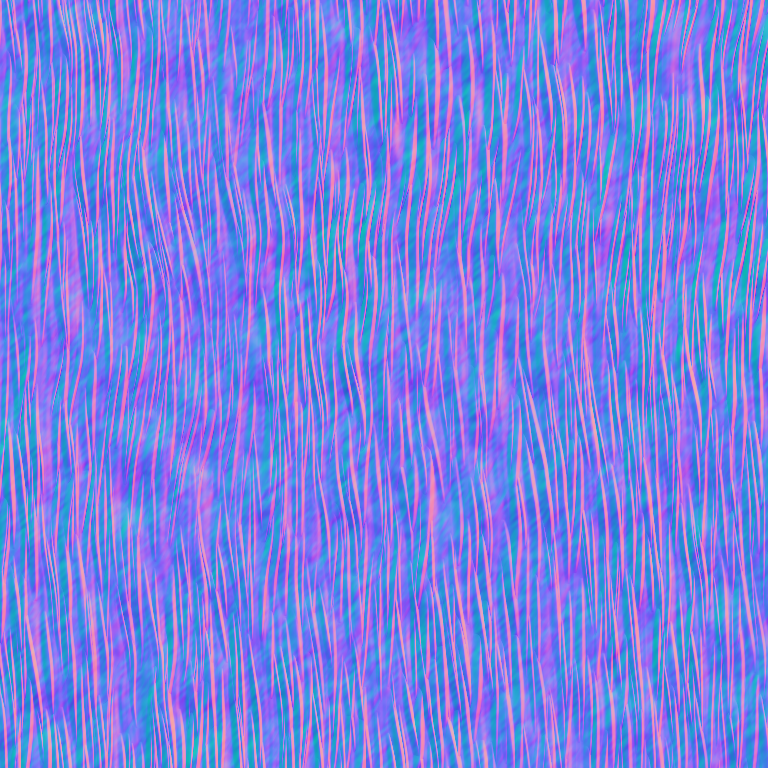
Write a WebGL 2 fragment shader that draws this texture map.

```glsl
#version 300 es
precision highp float;

// Tangent-space normal map of a fibrous, bark-like surface.
// Overlapping tapered strands, stretched noise and soft lumps form a height
// field; its slopes become a unit normal that is encoded as colour.

uniform vec2 u_resolution;
out vec4 fragColor;

const int STRAND_LAYERS = 4;
const vec2 STRAND_CELL = vec2(0.024, 0.2);
const float SLOPE_STEP = 0.0012;

float hash(vec2 p) {
    return fract(sin(dot(p, vec2(127.1, 311.7))) * 43758.5453);
}

vec2 hash2(vec2 p) {
    return vec2(hash(p), hash(p + vec2(37.2, 17.9)));
}

float valueNoise(vec2 p) {
    vec2 cell = floor(p);
    vec2 f = fract(p);
    f = f * f * (3.0 - 2.0 * f);
    float low = mix(hash(cell), hash(cell + vec2(1.0, 0.0)), f.x);
    float high = mix(hash(cell + vec2(0.0, 1.0)), hash(cell + vec2(1.0)), f.x);
    return mix(low, high, f.y);
}

// One leaning strand: a gentle rise on its left, a steep drop on its right.
float strand(vec2 offset, float lean, float halfWidth, float halfLength) {
    float along = offset.y / halfLength;
    float taper = max(1.0 - along * along, 0.0);
    float width = halfWidth * mix(0.4, 1.0, taper);
    float across = (offset.x - lean * offset.y) / width;
    float rise = smoothstep(-1.0, 0.4, across);
    float drop = 1.0 - smoothstep(0.3, 1.0, across);
    return 0.95 * halfWidth * taper * rise * drop;
}

// Highest strand among the neighbouring cells of one scattered layer.
float strandLayer(vec2 p, float seed) {
    vec2 grid = p / STRAND_CELL + hash2(vec2(seed, 4.7)) * 9.0;
    vec2 home = floor(grid);
    float height = 0.0;
    for (int j = -1; j <= 1; j++) {
        for (int i = -1; i <= 1; i++) {
            vec2 cell = home + vec2(i, j);
            vec2 key = cell + seed * 13.7;
            vec2 offset = (grid - cell - hash2(key)) * STRAND_CELL;
            vec2 size = hash2(key + 51.3);
            float lean = (hash(key + 83.1) - 0.5) * 0.24;
            float halfWidth = mix(0.004, 0.0095, size.x);
            float halfLength = mix(0.055, 0.11, size.y);
            height = max(height, strand(offset, lean, halfWidth, halfLength));
        }
    }
    return height;
}

float surfaceHeight(vec2 p) {
    // Broad bending of the fibre direction
    vec2 bent = p;
    bent.x += 0.045 * valueNoise(p * vec2(4.0, 3.5));
    bent.x += 0.008 * valueNoise(p * vec2(11.0, 13.0) + 6.0);

    // Overlapping strands, weaker in some patches
    float strands = 0.0;
    for (int layer = 0; layer < STRAND_LAYERS; layer++) {
        strands = max(strands, strandLayer(bent, float(layer) + 1.0));
    }
    float height = strands * mix(0.55, 1.25, valueNoise(p * vec2(7.0, 5.0) + 2.0));

    // Long grain between the strands
    height += 0.0065 * valueNoise(bent * vec2(75.0, 6.0) + 11.0);
    height += 0.0022 * valueNoise(bent * vec2(180.0, 13.0) + 23.0);

    // Soft lumps and short slanted crinkles
    height += 0.012 * valueNoise(p * vec2(24.0, 17.0) + 31.0);
    vec2 slanted = vec2(p.x * 85.0 - p.y * 45.0, p.y * 38.0 + p.x * 18.0);
    height += 0.0032 * valueNoise(slanted + 43.0);
    height += 0.0011 * valueNoise(slanted * 2.3 + 59.0);
    return height;
}

vec3 surfaceNormal(vec2 p) {
    float center = surfaceHeight(p);
    float right = surfaceHeight(p + vec2(SLOPE_STEP, 0.0));
    float above = surfaceHeight(p + vec2(0.0, SLOPE_STEP));
    vec2 slope = vec2(right - center, above - center) / SLOPE_STEP;
    return normalize(vec3(-slope, 1.0));
}

// Encodes the normal; steep sides gain a little green, flat parts lose it.
vec3 encodeNormal(vec3 normal) {
    vec3 color = normal * 0.5 + 0.5;
    color.g += 0.2 * normal.x * normal.x - 0.06 * normal.x - 0.05;
    color.b *= 0.97;
    return clamp(color, 0.0, 1.0);
}

void main() {
    vec2 p = gl_FragCoord.xy / min(u_resolution.x, u_resolution.y);
    fragColor = vec4(encodeNormal(surfaceNormal(p)), 1.0);
}
```
